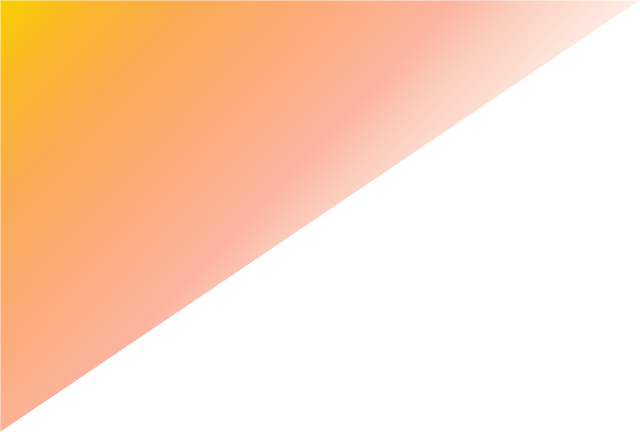
Reproduce this background procedurally as a Shadertoy shader.

```glsl
// A warm diagonal gradient, yellow to pale pink, filling the upper left triangle
// of a white canvas. Colour stops are blended along one slanted axis, and the
// triangle is cut along the canvas diagonal with a smoothed edge.

// Blends in the next colour stop between two positions on the axis.
vec3 addStop(vec3 color, vec3 next, float from, float to, float t) {
    return mix(color, next, clamp((t - from) / (to - from), 0.0, 1.0));
}

vec3 warmGradient(float t) {
    vec3 color = vec3(0.973, 0.812, 0.0);                              // yellow
    color = addStop(color, vec3(0.980, 0.715, 0.16), 0.00, 0.14, t);   // amber
    color = addStop(color, vec3(0.980, 0.670, 0.32), 0.14, 0.30, t);   // orange
    color = addStop(color, vec3(0.988, 0.672, 0.47), 0.30, 0.50, t);   // peach
    color = addStop(color, vec3(0.990, 0.706, 0.625), 0.50, 0.71, t);  // pink
    color = addStop(color, vec3(0.988, 0.808, 0.745), 0.71, 0.82, t);  // blush
    return addStop(color, vec3(0.996, 0.930, 0.900), 0.82, 1.00, t);   // pale
}

void mainImage(out vec4 fragColor, in vec2 fragCoord) {
    vec2 uv = fragCoord / iResolution.xy;
    vec2 pixel = 1.0 / iResolution.xy;

    // Gradient axis runs from the top left corner, down and to the right
    float axis = uv.x + 0.642 * (1.0 - uv.y);
    vec3 color = warmGradient(axis);

    // Thin pale rim along the left and top borders
    float left = 1.0 - smoothstep(0.0, 0.0026, uv.x);
    float top = 1.0 - smoothstep(0.0, 0.0038, 1.0 - uv.y);
    color = mix(color, vec3(1.0), 0.5 * max(left, top));

    // Triangle above the canvas diagonal
    float blur = length(pixel);
    float inside = smoothstep(-0.5 * blur, 0.5 * blur, uv.y - uv.x);
    fragColor = vec4(mix(vec3(1.0), color, inside), 1.0);
}
```
